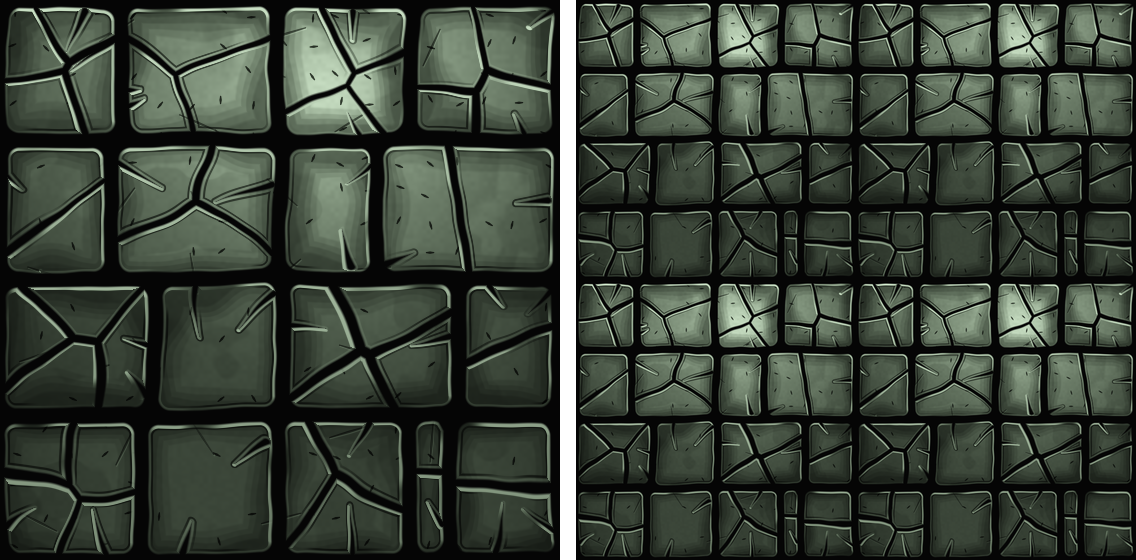
Left, the tile; right, the same tile 2 across and 2 down.
Reproduce this texture procedurally as a WebGL 1 fragment shader.

```glsl
precision highp float;
uniform vec2 u_resolution;

float hash(vec2 p) {
  vec3 q = fract(p.xyx * 0.1031);
  q += dot(q, q.yzx + 33.33);
  return fract((q.x + q.y) * q.z);
}

// Value noise with f cells across the canvas, wrapping at its edges
float noise(vec2 uv, float f) {
  vec2 i = floor(uv * f), w = fract(uv * f);
  w *= w * (3.0 - 2.0 * w);
  vec2 a = mod(i, f), b = mod(i + 1.0, f);
  return mix(mix(hash(a), hash(vec2(b.x, a.y)), w.x),
             mix(hash(vec2(a.x, b.y)), hash(b), w.x), w.y);
}

vec2 wobble(vec2 uv, float f) {
  return vec2(noise(uv, f), noise(uv + 0.37, f)) - 0.5;
}

// Interval between neighbouring joints that contains x
vec2 span(float x, vec4 joints) {
  vec2 s = vec2(0.0, 1.0);
  for (int i = 0; i < 4; i++) {
    if (x < joints[i]) s.y = min(s.y, joints[i]);
    else s.x = max(s.x, joints[i]);
  }
  return s;
}

// Edges hold depth inside the stone in x and the outward normal in yz
vec3 nearer(vec3 a, vec3 b) { return a.x < b.x ? a : b; }

vec3 boxEdge(vec2 p, vec2 halfSize) {
  vec2 q = abs(p) - halfSize + 0.022, m = max(q, 0.0);
  float d = 0.022 - length(m) - min(max(q.x, q.y), 0.0);
  vec2 n = length(m) > 0.0 ? normalize(m) : vec2(step(q.y, q.x), step(q.x, q.y));
  return vec3(d, n * sign(p));
}

vec2 shardSeed(float i, float count, vec2 id) {
  float a = 6.2832 * (i / count + hash(id));
  return 0.6 * vec2(cos(a), sin(a))
       + 0.5 * vec2(hash(id + i * 3.0 + 17.0), hash(id + i * 5.0 + 41.0)) - 0.25;
}

// Cracks that split a stone into shards
vec3 shardEdge(vec2 p, vec2 halfSize, float count, vec2 id, float width) {
  vec2 own = vec2(9.0);
  for (int i = 0; i < 4; i++) {
    if (float(i) >= count) break;
    vec2 s = shardSeed(float(i), count, id) * halfSize;
    if (distance(p, s) < distance(p, own)) own = s;
  }
  vec3 e = vec3(1.0, 0.0, 1.0);
  for (int i = 0; i < 4; i++) {
    if (float(i) >= count) break;
    vec2 s = shardSeed(float(i), count, id) * halfSize, v = s - own;
    if (length(v) > 0.0001)
      e = nearer(e, vec3(dot((s + own) * 0.5 - p, normalize(v)) - width, normalize(v)));
  }
  return e;
}

// Tapering crack running inward from the rim
vec3 splitEdge(vec2 p, vec2 halfSize, vec2 id) {
  float a = 6.2832 * hash(id);
  vec2 dir = vec2(cos(a), sin(a));
  vec2 start = halfSize * dir / max(abs(dir.x), abs(dir.y));
  vec2 run = -start * mix(0.25, 0.7, hash(id + 7.0)) + 0.03 * (hash(id + 11.0) - 0.5);
  float t = clamp(dot(p - start, run) / dot(run, run), 0.0, 1.0);
  vec2 v = start + run * t - p;
  return vec3(length(v) - mix(0.0035, -0.003, t), v / max(length(v), 0.0001));
}

// Thin strokes scattered one per cell
float strokes(vec2 uv, float f, float len, float aa) {
  vec2 cell = mod(floor(uv * f), f);
  float a = 6.2832 * hash(cell + 3.0);
  vec2 q = fract(uv * f) - 0.35 - 0.3 * vec2(hash(cell + 19.0), hash(cell + 53.0));
  vec2 dir = vec2(cos(a), sin(a));
  float along = clamp(dot(q, dir), -len, len);
  float d = length(q - dir * along) / f - 0.001 * (1.0 - abs(along) / len);
  return (1.0 - smoothstep(0.0, aa, d)) * step(0.5, hash(cell + 71.0));
}

void main() {
  vec2 uv = gl_FragCoord.xy / u_resolution;
  float aa = max(0.0012, 1.3 / u_resolution.y);
  vec2 p = fract(uv + 0.010 * wobble(uv, 7.0) + 0.004 * wobble(uv, 25.0));

  // Four courses, from the bottom up, with their joints and shard counts
  vec4 rows = vec4(0.258, 0.504, 0.751, 1.0), joints, counts;
  if (p.y < rows.x) { joints = vec4(0.255, 0.5, 0.73, 0.805); counts = vec4(4, 1, 3, 2); }
  else if (p.y < rows.y) { joints = vec4(0.275, 0.507, 0.819, 1.0); counts = vec4(4, 1, 4, 2); }
  else if (p.y < rows.z) { joints = vec4(0.197, 0.499, 0.675, 1.0); counts = vec4(2, 3, 1, 2); }
  else { joints = vec4(0.219, 0.496, 0.735, 1.0); counts = vec4(4, 3, 4, 4); }
  vec2 xs = span(p.x, joints), ys = span(p.y, rows);
  vec2 index = vec2(dot(step(joints, vec4(p.x)), vec4(1.0)), dot(step(rows, vec4(p.y)), vec4(1.0)));
  float count = dot(counts, vec4(equal(vec4(0, 1, 2, 3), vec4(min(index.x, 3.0)))));
  vec2 id = index * 31.0 + 5.0;
  vec2 halfSize = vec2(xs.y - xs.x, ys.y - ys.x) * 0.5 - 0.011;
  vec2 local = p - 0.5 * vec2(xs.x + xs.y, ys.x + ys.y);

  // Stone outline, shards and splits
  vec3 box = boxEdge(local, halfSize);
  vec2 bent = local + 0.03 * wobble(uv, 9.0);
  vec3 edge = nearer(box, shardEdge(bent, halfSize, count, id, 0.002 + 0.004 * noise(uv, 6.0)));
  for (int i = 0; i < 2; i++)
    edge = nearer(edge, splitEdge(bent, halfSize, id + float(i) * 13.0));

  // Light from the upper middle, painted in stepped tones
  vec2 g = uv - vec2(0.58, 0.83);
  float tone = 0.25 + 0.12 * smoothstep(0.2, 0.9, uv.y) + 0.27 * exp(-9.0 * dot(g, g))
             + 0.15 * exp(-90.0 * dot(g, g)) - 0.07 * pow(abs(2.0 * uv.x - 1.0), 4.0);
  tone *= 0.93 + 0.14 * hash(id + 2.0);
  float steps = 4.0 * smoothstep(0.0, 0.065, box.x + 0.05 * (noise(uv, 11.0) - 0.5));
  tone *= mix(0.58, 1.04, (floor(steps) + smoothstep(0.3, 0.7, fract(steps))) / 4.0);
  tone *= 0.95 + 0.1 * smoothstep(0.47, 0.53, noise(uv, 8.0) * 0.8 + noise(uv, 32.0) * 0.2);
  tone *= 0.97 + 0.06 * noise(uv, 128.0);

  // Flecks and scratches with a lit lower side
  vec2 lift = vec2(-0.0012, 0.002);
  tone += 0.10 * strokes(uv + lift, 7.0, 0.25, aa);
  tone *= 1.0 - 0.55 * strokes(uv, 7.0, 0.25, aa);
  tone *= 1.0 - 0.75 * strokes(uv, 19.0, 0.12, aa);

  // Chipped rims, brightest where they face up and right
  float facing = 0.2 + 0.8 * smoothstep(-0.3, 0.8, dot(edge.yz, vec2(0.45, 0.85)));
  float rimWidth = 0.0012 + 0.0035 * noise(uv, 13.0) * facing;
  float rim = 1.0 - smoothstep(rimWidth, rimWidth + aa, abs(edge.x - 0.0035));
  float sketch = 1.0 - smoothstep(0.0005, 0.0005 + aa, abs(edge.x - 0.009));
  tone *= 1.0 - 0.6 * sketch * smoothstep(0.4, 0.7, noise(uv, 10.0));
  tone = mix(tone, 0.55 + 0.33 * uv.y, rim * facing * smoothstep(0.1, 0.6, noise(uv, 17.0)));

  vec3 stone = tone * mix(vec3(0.82, 1.0, 0.78), vec3(0.91, 1.0, 0.89), tone);
  gl_FragColor = vec4(mix(vec3(0.02), stone, smoothstep(0.0, 2.0 * aa, edge.x)), 1.0);
}
```
